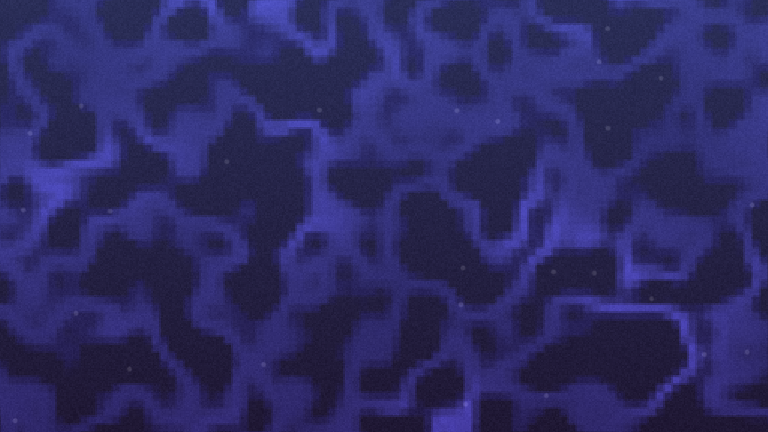
A WebGL 1 fragment shader for this texture:

```glsl
precision highp float;
uniform vec2 u_resolution;

float hash(vec2 p) {
  vec3 q = fract(p.xyx * vec3(0.1031, 0.1030, 0.0973));
  q += dot(q, q.yzx + 33.33);
  return fract((q.x + q.y) * q.z);
}

float cornerSlope(vec2 cell, vec2 offset) {
  float angle = 6.2832 * hash(cell + 57.0);
  return dot(vec2(cos(angle), sin(angle)), offset);
}

float gradientNoise(vec2 p) {
  vec2 i = floor(p), f = fract(p);
  vec2 u = f * f * f * (f * (f * 6.0 - 15.0) + 10.0);
  vec2 e = vec2(1.0, 0.0);
  return mix(
    mix(cornerSlope(i, f), cornerSlope(i + e, f - e), u.x),
    mix(cornerSlope(i + e.yx, f - e.yx), cornerSlope(i + e.xx, f - e.xx), u.x), u.y);
}

// Glowing veins along the zero lines of the noise, over a vertical gradient
vec3 veinColor(vec2 p) {
  vec2 turned = mat2(0.8, 0.6, -0.6, 0.8) * p;
  float field = gradientNoise(p * 4.8 + 3.7) + 0.5 * gradientNoise(turned * 10.3 + 21.0);
  float distanceToVein = abs(field);
  float patches = gradientNoise(turned * 3.1 + 40.0);

  float rim = 1.0 - smoothstep(0.19, 0.25, distanceToVein);
  float body = 1.0 - smoothstep(0.10, 0.19, distanceToVein);
  float core = 1.0 - smoothstep(0.0, 0.15, distanceToVein);

  vec3 ground = mix(vec3(0.12, 0.09, 0.20), vec3(0.165, 0.18, 0.345), p.y);
  vec3 rimColor = mix(vec3(0.145, 0.115, 0.31), vec3(0.175, 0.18, 0.43), p.y);
  vec3 bodyColor = mix(vec3(0.18, 0.15, 0.40), vec3(0.22, 0.235, 0.53), p.y);
  bodyColor *= 1.0 + 0.25 * patches;

  vec3 color = mix(ground, rimColor, rim);
  color = mix(color, bodyColor, body);
  float glow = core * (0.2 + 0.8 * smoothstep(0.05, 0.45, patches));
  return color + vec3(0.08, 0.075, 0.22) * glow;
}

// Sparse pale dust, at most one speck per cell
float dust(vec2 p) {
  vec2 cell = floor(p * 9.0);
  vec2 center = 0.2 + 0.6 * vec2(hash(cell + 11.0), hash(cell + 83.0));
  float d = length(fract(p * 9.0) - center) / 9.0;
  float present = step(0.84, hash(cell + 140.0));
  return present * (1.0 - smoothstep(0.003, 0.008, d));
}

void main() {
  vec2 p = gl_FragCoord.xy / u_resolution.y;

  // Square blocks, smoothed with four samples
  vec3 color = vec3(0.0);
  for (int y = 0; y < 2; y++) {
    for (int x = 0; x < 2; x++) {
      vec2 shift = (vec2(float(x), float(y)) - 0.5) * 0.0024;
      vec2 block = (floor((p + shift) * 54.0) + 0.5) / 54.0;
      color += 0.25 * veinColor(block);
    }
  }

  color += dust(p) * vec3(0.11, 0.11, 0.10);

  // Fine film grain
  vec2 grainCell = floor(p * 288.0);
  float grain = hash(grainCell + 7.0) + hash(grainCell + 301.0) - 1.0;
  color += grain * vec3(0.022, 0.022, 0.028);

  gl_FragColor = vec4(color, 1.0);
}
```
